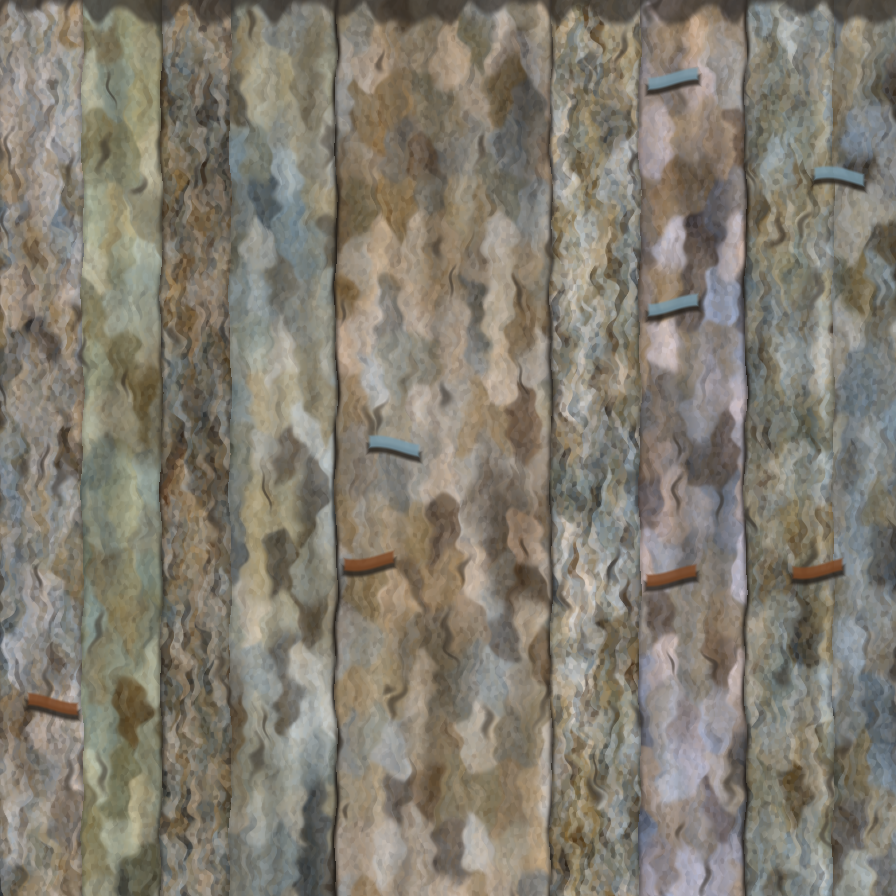
This texture is drawn by a three.js fragment shader. Its source:

```glsl
#define PATCH_GRID vec2(33.0, 17.0)
#define WASH_GRID vec2(15.0, 8.0)
#define STREAK_GRID vec2(125.0, 34.0)
#define GRAIN_GRID vec2(230.0, 170.0)
#define MARK_GRID vec2(24.0, 13.0)
#define CHIP_GRID vec2(6.0, 7.0)
#define SEAMS_LEFT vec4(0.092, 0.180, 0.257, 0.375)
#define SEAMS_RIGHT vec4(0.615, 0.714, 0.832, 0.930)
#define SEAM_WIDTH 0.0032
#define CONTRAST 1.5
#define MEAN_COLOR vec3(0.485, 0.468, 0.436)

varying vec2 vUv;

vec3 hash3(vec2 p) {
  vec3 q = fract(p.xyx * vec3(0.1031, 0.1030, 0.0973));
  q += dot(q, q.yxz + 33.33);
  return fract((q.xxy + q.yzz) * q.zyx);
}

// Weathered paint colours, chosen by their share of the area
vec3 paintColor(float pick) {
  vec3 color = vec3(0.62, 0.61, 0.60);
  if (pick < 0.79) color = vec3(0.50, 0.50, 0.49);
  if (pick < 0.56) color = vec3(0.55, 0.52, 0.45);
  if (pick < 0.39) color = vec3(0.40, 0.39, 0.37);
  if (pick < 0.24) color = vec3(0.43, 0.40, 0.33);
  if (pick < 0.10) color = vec3(0.29, 0.26, 0.23);
  float warmth = fract(pick * 37.0) - 0.5;
  return color + warmth * vec3(0.08, 0.0, -0.08);
}

// Cellular patches whose borders blend; a higher sharpness gives crisper ones
vec3 paintCells(vec2 p, float sharpness) {
  vec2 base = floor(p);
  vec3 sum = vec3(0.0);
  float total = 0.0;
  for (int j = -1; j <= 1; j++) {
    for (int i = -1; i <= 1; i++) {
      vec2 cell = base + vec2(float(i), float(j));
      vec3 h = hash3(cell);
      vec2 d = cell + 0.1 + 0.8 * h.xy - p;
      float weight = exp(-sharpness * dot(d, d));
      sum += weight * paintColor(h.z);
      total += weight;
    }
  }
  return sum / total;
}

// Plank tint in rgb, roughness of the wood in a
vec4 plankLook(float id) {
  if (id < 0.5) return vec4(1.00, 0.98, 0.97, 0.6);
  if (id < 1.5) return vec4(1.00, 1.03, 0.93, 0.1);
  if (id < 2.5) return vec4(0.87, 0.83, 0.76, 1.0);
  if (id < 3.5) return vec4(1.00, 1.02, 0.99, 0.1);
  if (id < 4.5) return vec4(1.02, 0.97, 0.91, 0.15);
  if (id < 5.5) return vec4(1.05, 1.05, 1.03, 0.9);
  if (id < 6.5) return vec4(1.13, 1.10, 1.18, 0.1);
  if (id < 7.5) return vec4(0.93, 0.95, 0.93, 0.6);
  return vec4(0.96, 1.00, 1.03, 0.3);
}

// Thin upright dark strokes
float darkMarks(vec2 p) {
  vec2 base = floor(p);
  float ink = 0.0;
  for (int j = -1; j <= 1; j++) {
    for (int i = -1; i <= 1; i++) {
      vec2 cell = base + vec2(float(i), float(j));
      vec3 h = hash3(cell + 71.0);
      vec2 d = p - cell - h.xy;
      d.x += 0.12 * sin(d.y * 4.0 + h.x * 6.0);
      float size = length(d / vec2(0.07 + 0.13 * h.x, 0.18 + 0.3 * h.y));
      ink = max(ink, step(0.70, h.z) * (1.0 - smoothstep(0.2, 1.0, size)));
    }
  }
  return ink;
}

// Rare flat chips of blue or rust with a shadow beneath
vec3 addChips(vec3 color, vec2 p) {
  vec2 cell = floor(p);
  vec3 h = hash3(cell + 19.0);
  vec2 d = p - cell - 0.35 - 0.3 * h.xy;
  d.y += 0.04 * sin(d.x * 9.0 + h.x * 6.0);
  vec2 side = abs(d) - vec2(0.16, 0.04);
  vec2 under = abs(d + vec2(0.0, 0.05)) - vec2(0.17, 0.03);
  float present = step(0.9, h.z);
  float chip = 1.0 - smoothstep(-0.01, 0.02, max(side.x, side.y));
  float shade = 1.0 - smoothstep(-0.01, 0.03, max(under.x, under.y));
  vec3 paint = mix(vec3(0.48, 0.28, 0.15), vec3(0.48, 0.60, 0.66), step(0.5, h.x));
  color = mix(color, vec3(0.14, 0.12, 0.10), 0.8 * shade * present);
  return mix(color, paint, 0.85 * chip * present);
}

void main() {
  // Planks with wavering edges
  vec2 uv = vUv;
  float x = uv.x + 0.0015 * sin(uv.y * 31.0) + 0.001 * sin(uv.y * 83.0 + 2.0);
  float id = dot(step(SEAMS_LEFT, vec4(x)) + step(SEAMS_RIGHT, vec4(x)), vec4(1.0));
  vec4 look = plankLook(id);

  // Brushed patches, broken at each seam
  vec2 warp = 0.004 * vec2(sin(uv.y * 67.0 + 3.0 * sin(uv.x * 43.0)), 2.0 * sin(uv.x * 91.0 + uv.y * 23.0));
  vec2 p = uv + warp + 0.0025 * sin(uv.yx * vec2(211.0, 173.0));
  vec2 shift = id * vec2(7.0, 5.37);
  vec3 color = mix(paintCells(p * PATCH_GRID + shift, 16.0), paintCells(p * WASH_GRID + shift + 40.0, 9.0), 0.4);

  // Wood streaks and fine grain
  color = mix(color, paintCells(p * STREAK_GRID + shift, 14.0), 0.12 + 0.33 * look.a);
  color += (paintCells(uv * GRAIN_GRID, 10.0) - MEAN_COLOR) * (0.10 + 0.18 * look.a);
  color = MEAN_COLOR + (color - MEAN_COLOR) * CONTRAST;
  color *= look.rgb * (1.03 + 0.06 * sin(uv.x * 97.0 + 2.0 * sin(uv.x * 41.0)));

  // Strokes, pale plank lips and dark seams
  color = mix(color, vec3(0.20, 0.17, 0.14), 0.55 * darkMarks(p * MARK_GRID));
  vec4 left = (vec4(x) - SEAMS_LEFT) / SEAM_WIDTH;
  vec4 right = (vec4(x) - SEAMS_RIGHT) / SEAM_WIDTH;
  vec4 lips = exp(-0.12 * (left + 4.0) * (left + 4.0)) + exp(-0.12 * (right + 4.0) * (right + 4.0));
  color += 0.07 * dot(lips, vec4(0.3, 0.4, 0.5, 1.0));
  float seam = dot(exp(-left * left), vec4(0.25, 0.6, 0.2, 0.95)) + dot(exp(-right * right), vec4(0.75, 0.4, 0.85, 0.2));
  seam *= 0.72 + 0.28 * sin(uv.y * 19.0 + id * 2.0 + 2.0 * sin(uv.y * 47.0));
  color = mix(color, vec3(0.13, 0.11, 0.09), clamp(seam, 0.0, 0.9));

  // Chips and the frayed shadow along the top
  color = addChips(color, uv * CHIP_GRID);
  float fray = 0.985 + 0.012 * sin(uv.x * 37.0 + 2.0 * sin(uv.x * 61.0));
  color = mix(color, vec3(0.20, 0.18, 0.16), 0.7 * smoothstep(fray - 0.006, fray + 0.006, uv.y));
  gl_FragColor = vec4(clamp(color, 0.0, 1.0), 1.0);
}
```
